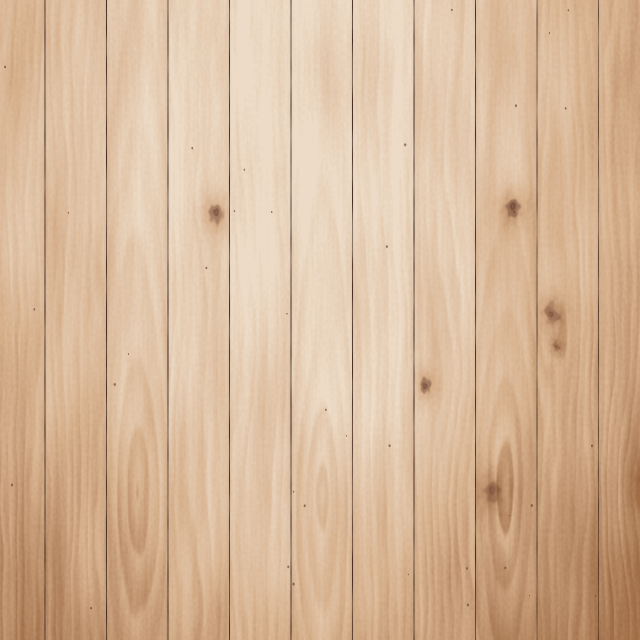
Give the GLSL for this texture, as a WebGL 2 fragment shader.

```glsl
#version 300 es
precision highp float;
// Pale pine boards standing side by side, with grain, knots and thin dark seams.

#define PITCH 0.0961
#define FIRST_SEAM 0.0703
#define SEAM_HALF_WIDTH 0.0008
#define RINGS_PER_BOARD 6.0
#define GRAIN_CONTRAST 0.15
#define HEART_HEIGHT 0.23
#define KNOT_CHANCE 0.42
#define SPECK_CHANCE 0.04

uniform vec2 u_resolution;
out vec4 fragColor;

const vec3 PALE = vec3(0.93, 0.86, 0.78);
const vec3 HONEY = vec3(0.84, 0.69, 0.55);
const vec3 BROWN = vec3(0.66, 0.47, 0.32);
const vec3 KNOT = vec3(0.36, 0.20, 0.15);
const vec3 SEAM = vec3(0.29, 0.19, 0.14);

vec3 hash3(vec2 p) {
  vec3 q = fract(p.xyx * vec3(0.1031, 0.1030, 0.0973));
  q += dot(q, q.yxz + 33.33);
  return fract((q.xxy + q.yzz) * q.zyx);
}

// Gradient noise, roughly -0.7 to 0.7
float corner(vec2 cell, vec2 offset) {
  float angle = 6.2832 * hash3(cell).x;
  return dot(vec2(cos(angle), sin(angle)), offset);
}

float noise(vec2 p) {
  vec2 i = floor(p), f = p - i;
  vec2 w = f * f * f * (f * (f * 6.0 - 15.0) + 10.0);
  vec2 e = vec2(1.0, 0.0);
  return mix(mix(corner(i, f), corner(i + e.xy, f - e.xy), w.x),
             mix(corner(i + e.yx, f - e.yx), corner(i + e.xx, f - e.xx), w.x), w.y);
}

// Knots of one board: x = dark core, y = warm halo, z = sideways push on the grain
vec3 knots(vec2 q, float board) {
  vec3 sum = vec3(0.0);
  float chance = KNOT_CHANCE + 0.4 * smoothstep(7.0, 9.0, board);
  for (float slot = 0.0; slot < 2.0; slot++) {
    vec3 place = hash3(vec2(board + 11.0, slot + 5.0));
    vec3 kind = hash3(vec2(board + 41.0, slot + 23.0));
    float size = mix(0.006, 0.016, place.z * place.z);
    vec2 centre = vec2((place.x - 0.5) * 0.7 * PITCH, 0.5 * (slot + place.y));
    vec2 d = (q - centre) / size * vec2(1.0, 0.75);
    float r = length(d) + 0.6 * noise(d * 1.3 + board * 9.0);
    float present = step(kind.x, chance);
    float core = (1.0 - smoothstep(0.3, 1.1, r)) * (0.82 + 0.18 * sin(r * 11.0));
    sum.x = max(sum.x, present * core * mix(0.5, 1.0, kind.y));
    sum.y += present * exp(-0.28 * r * r);
    sum.z += present * d.x * size / PITCH * exp(-0.07 * dot(d, d * vec2(1.0, 0.4)));
  }
  return sum;
}

// Growth rings: arched on every third board, nearly straight on the rest
float grain(float u, float y, float board, float push) {
  float wander = 0.34 * noise(vec2(u * 1.2 + board * 7.3, y * 2.4 + board * 3.1))
               + 0.06 * noise(vec2(u * 6.0 + board * 5.7, y * 11.0));
  float rise = y - HEART_HEIGHT;
  float arch = length(vec2(u * 1.3, rise * 2.6 / (1.0 + 1.2 * abs(rise))));
  bool arched = mod(board, 3.0) == 2.0;
  float ring = arched ? (arch + 0.45 * wander) * RINGS_PER_BOARD * 0.8
                      : (u - 0.75 * push + wander) * RINGS_PER_BOARD;
  float f = fract(ring + hash3(vec2(board, 3.0)).x);
  float line = smoothstep(0.0, 0.8, f) * (1.0 - smoothstep(0.76, 1.0, f)) - 0.45;
  float heart = arched ? 1.1 * exp(-7.0 * arch * arch) * (0.7 + line) : 0.0;
  return line * (0.7 + 1.1 * noise(vec2(ring * 0.7, y * 3.0 + board))) + heart;
}

// Sparse dark pinholes, one chance per cell
float specks(vec2 p) {
  vec2 cell = floor(p * 32.0);
  vec3 h = hash3(cell + 17.0);
  vec2 d = fract(p * 32.0) - mix(vec2(0.2), vec2(0.8), h.xy);
  float radius = mix(0.03, 0.065, h.y);
  float here = step(h.z, SPECK_CHANCE);
  return here * (1.0 - smoothstep(radius * 0.4, radius * 1.4, length(d * vec2(1.0, 0.8))));
}

void main() {
  vec2 p = gl_FragCoord.xy / u_resolution;
  float pixel = 1.0 / u_resolution.x;
  float s = (p.x - FIRST_SEAM) / PITCH;
  float board = floor(s) + 1.0;
  float u = fract(s) - 0.5;
  vec3 knot = knots(vec2(u * PITCH, p.y), board);

  // Light falls on the upper middle; boards differ a little in tone
  vec2 away = p - vec2(0.44, 0.82);
  float shade = 0.05 + 1.35 * away.x * away.x + 0.75 * away.y * away.y;
  float tone = shade + 0.075 * cos((board - 0.95) * 0.785);
  tone += GRAIN_CONTRAST * (0.65 + 0.8 * shade) * grain(u, p.y, board, knot.z);

  // Blotches, long streaks, fine fibres and pores
  tone += 0.24 * noise(vec2(u * 1.6 + board * 13.7, p.y * 4.0));
  tone += 0.14 * noise(vec2(u * 5.0 + board * 8.9, p.y * 1.8 + board));
  tone += 0.08 * noise(vec2(p.x * 200.0, p.y * 14.0 + board * 4.3));
  tone += 0.07 * noise(p * vec2(220.0, 150.0));
  tone = clamp(tone + 0.03 + 0.35 * knot.y, 0.0, 1.1);

  vec3 color = mix(PALE, HONEY, min(tone * 2.0, 1.0));
  color = mix(color, BROWN, max(tone * 2.0 - 1.0, 0.0));
  color = mix(color, KNOT, 0.9 * knot.x);
  color = mix(color, KNOT, 0.6 * specks(p));

  // Seams with a soft shadow and uneven depth
  float gap = (0.5 - abs(u)) * PITCH;
  float seamId = floor(s + 0.5);
  float depth = 0.82 + 0.55 * noise(vec2(seamId * 5.3, p.y * 26.0)) - 0.2 * step(7.5, seamId);
  float seam = 1.0 - smoothstep(-0.5 * pixel, 0.5 * pixel, gap - SEAM_HALF_WIDTH);
  color *= 1.0 - 0.08 * exp(-gap / 0.0016);
  color = mix(color, SEAM, clamp(depth, 0.0, 1.0) * seam);
  fragColor = vec4(color, 1.0);
}
```
